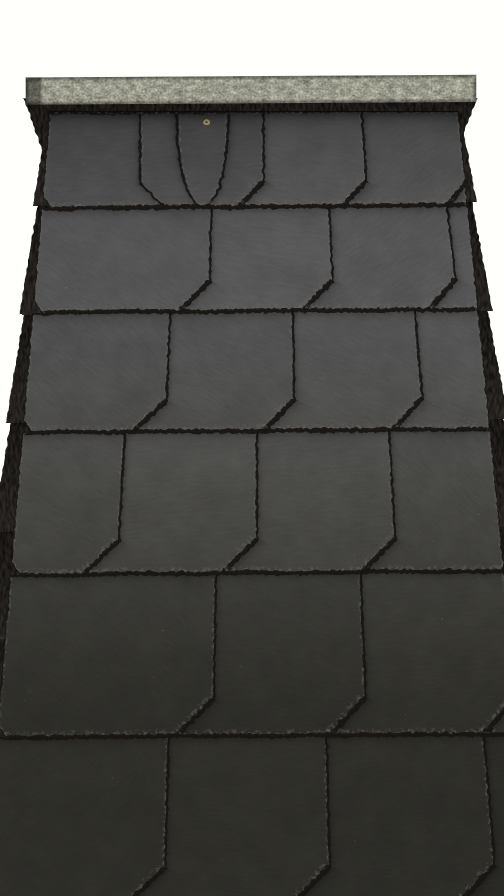
Give the GLSL for this texture, as a WebGL 2 fragment shader.

```glsl
#version 300 es
precision highp float;
// A tapering wall of overlapping dark slates under a weathered zinc cap, against a white sky.

uniform vec2 u_resolution;
out vec4 outColor;

// Lengths are in hundredths of the canvas width, y pointing down.
#define SIDE_LINE 0.45
#define BOTTOM_LINE 0.85
#define CUT_LINE 0.95
#define CUT_SIZE 0.25
#define RAGGED 0.32
#define GRAIN 0.055
#define SLATE_VARIATION 0.03
#define LEAN 0.06

const vec3 SKY = vec3(1.0, 1.0, 0.99);
const vec3 ZINC = vec3(0.65, 0.65, 0.59);
const vec3 SHADOW = vec3(0.09, 0.08, 0.07);
const vec3 CHIP = vec3(0.40, 0.40, 0.38);
const vec3 BRASS = vec3(0.72, 0.60, 0.38);

// Per course: boundaries, first vertical joint, slate width.
const float COURSE[7] = float[](22.0, 41.0, 61.7, 85.5, 113.7, 146.0, 180.0);
const float JOINT[6] = float[](52.3, 41.7, 33.3, 24.0, 42.6, 33.0);
const float WIDTH[6] = float[](20.1, 24.1, 25.0, 27.0, 29.6, 32.2);

float cover(float d) { return clamp(0.5 - d * u_resolution.x / 100.0, 0.0, 1.0); }

float hash(vec2 p) {
  vec3 q = fract(p.xyx * vec3(0.1031, 0.1030, 0.0973));
  q += dot(q, q.yzx + 33.33);
  return fract((q.x + q.y) * q.z);
}

float corner(vec2 cell, vec2 offset) {
  float a = 6.2832 * hash(cell);
  return dot(vec2(cos(a), sin(a)), offset);
}

// Gradient noise, roughly -0.7 to 0.7.
float noise(vec2 p) {
  vec2 i = floor(p), f = fract(p), u = f * f * (3.0 - 2.0 * f), e = vec2(1, 0);
  return mix(mix(corner(i, f), corner(i + e, f - e), u.x),
             mix(corner(i + e.yx, f - e.yx), corner(i + 1.0, f - 1.0), u.x), u.y);
}

float fbm(vec2 p) {
  float sum = 0.0, amp = 0.6;
  for (int i = 0; i < 4; i++, p = p * 2.1 + 17.0, amp *= 0.55) sum += amp * noise(p);
  return sum;
}

// Broken rim on the inside (d < 0), dark line, and shadow cast outside.
vec3 chippedEdge(vec3 c, float d, float w, vec2 p) {
  float flake = smoothstep(-0.15, 0.45, noise(p * 1.3) + 0.5 * noise(p * 3.1));
  c = mix(c, CHIP, 0.55 * flake * smoothstep(-1.9 * w, -0.7 * w, d) * cover(d));
  c *= 1.0 - 0.4 * cover(-d) * exp(-max(d, 0.0) / (1.1 * w));
  float line = cover(abs(d) - w * (0.5 + 0.35 * noise(p * 1.7 + 40.0)));
  return mix(c, SHADOW, 0.92 * line);
}

vec3 slateColor(vec2 p, vec2 id) {
  float light = 0.33 - 0.155 * smoothstep(60.0, 165.0, p.y) - 0.05 * (1.0 - smoothstep(20.0, 48.0, p.y));
  float a = 1.4 * (hash(id + 5.0) - 0.5);
  vec2 q = mat2(cos(a), sin(a), -sin(a), cos(a)) * p + 31.0 * id;
  float grain = fbm(q * 0.16) + 0.5 * noise(q * vec2(0.35, 2.2)) + 0.4 * noise(p * 3.3);
  light *= 1.0 + GRAIN * 2.0 * grain;
  light += SLATE_VARIATION * (hash(id) - 0.5);
  light += 0.10 * smoothstep(0.55, 0.75, noise(p * 1.1 + 9.0));
  return light * mix(vec3(1.0, 1.0, 1.01), vec3(1.0, 0.99, 0.89), smoothstep(50.0, 150.0, p.y));
}

vec3 slates(vec2 p, int row) {
  float top = COURSE[row], bottom = COURSE[row + 1];
  float tall = bottom - top, cut = CUT_SIZE * WIDTH[row], id = 0.0;
  float d[4], w[4];
  for (int k = 0; k < 4; k++) {
    float x = JOINT[row] + float(k) * WIDTH[row];
    x += LEAN * (x - 50.0) * ((p.y - top) / tall - 0.5);
    float side = p.x - x, slope = 0.707 * (side + p.y - bottom + cut);
    d[k] = max(side, slope);
    w[k] = slope > side ? CUT_LINE : SIDE_LINE;
    id += step(0.0, d[k]);
  }
  vec3 c = slateColor(p, vec2(row, id));
  for (int k = 0; k < 4; k++) c = chippedEdge(c, d[k], w[k], p);

  // Top course: a slate cut on both corners with a pointed tongue over it.
  if (row == 0) {
    float left = 27.8 - p.x;
    c = chippedEdge(c, max(left, 0.707 * (left + p.y - bottom + 4.8)), SIDE_LINE, p);
    float t = clamp((p.y - top) / tall, 0.0, 1.0);
    float tongue = abs(p.x - 40.2) - 5.1 * sqrt(1.0 - pow(t, 2.2));
    c = chippedEdge(c, 0.85 * tongue, SIDE_LINE, p);
    float nail = length(p - vec2(41.0, 24.1));
    c = mix(c, BRASS, cover(abs(nail - 0.45) - 0.22));
  }
  float rim = p.y - top < bottom - p.y ? p.y - top : p.y - bottom;
  return chippedEdge(c, rim, BOTTOM_LINE, p);
}

void main() {
  vec2 p = vec2(gl_FragCoord.x, u_resolution.y - gl_FragCoord.y) * 100.0 / u_resolution.x;
  vec2 q = p + RAGGED * vec2(noise(p * 0.9), noise(p * 0.9 + 70.0));
  q.y += 0.008 * (p.x - 50.0) + 0.3 * noise(p * 0.12);
  int row = 0;
  for (int i = 1; i < 6; i++) if (q.y > COURSE[i]) row = i;

  // Side slates seen edge-on, stepping outwards down the wall.
  float drop = p.y - COURSE[0], step1 = fract((q.y - 19.0) / 21.5);
  float left = 9.8 - 0.085 * drop, right = 91.0 + 0.1 * drop;
  float outerL = min(left - 0.04 * drop - 0.9 * step1, 5.1 + 0.35 * (p.y - 20.5));
  float outerR = max(right + 0.045 * drop + 1.0 * step1, 94.5 - 0.4 * (p.y - 20.0));
  vec3 side = SHADOW * (1.1 + 1.1 * noise(q * vec2(2.0, 0.7))) + 0.05 * step1;
  float body = max(max(outerL - q.x, q.x - outerR), 19.5 - p.y);
  vec3 color = mix(SKY, side, cover(body));

  // Front face, each course nipped at its lower left.
  float nip = 0.8 * max(0.0, q.y - COURSE[row + 1] + 2.5);
  float face = max(max(left + nip - q.x, q.x - right), COURSE[0] - p.y);
  vec3 front = chippedEdge(slates(q, row), face, SIDE_LINE, p);
  front *= 1.0 - 0.5 * exp(-max(drop, 0.0) / 1.5);
  color = mix(color, front, cover(face));

  // Zinc cap with mottled patina and a darker folded end.
  float cap = max(abs(p.x - 49.8) - 44.7, abs(p.y - 17.8 + 0.006 * (p.x - 50.0)) - 2.7);
  vec3 zinc = ZINC * (0.93 + 0.45 * fbm(p * vec2(0.6, 0.9)) + 0.25 * noise(p * 2.4));
  zinc *= mix(0.6, 1.0, smoothstep(7.8, 8.6, p.x)) * (1.0 - 0.35 * smoothstep(-0.9, -0.1, cap));
  color = mix(color, zinc, cover(cap));
  outColor = vec4(color, 1.0);
}
```
